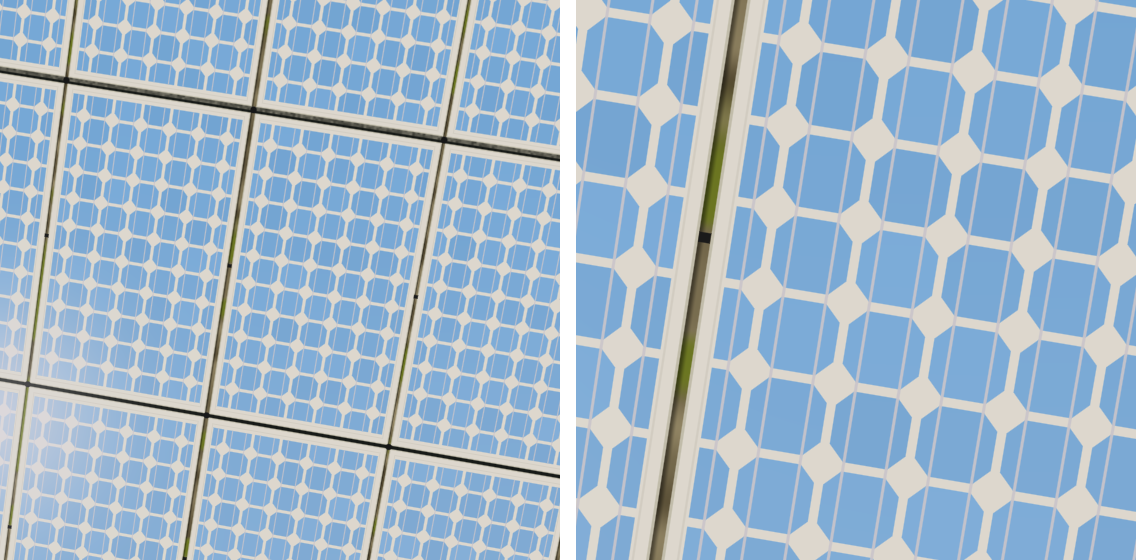
Left: the whole. Right: its middle third, enlarged.
This pattern is drawn by a Shadertoy shader. Its source:

```glsl
float hash(vec2 p) {
    return fract(sin(dot(p, vec2(127.1, 311.7))) * 4375.85);
}

float noise(vec2 p) {
    vec2 i = floor(p), f = fract(p);
    f = f * f * (3.0 - 2.0 * f);
    return mix(mix(hash(i), hash(i + vec2(1, 0)), f.x),
               mix(hash(i + vec2(0, 1)), hash(i + vec2(1, 1)), f.x), f.y);
}

float boxDistance(vec2 p, vec2 halfSize) {
    vec2 d = abs(p) - halfSize;
    return max(d.x, d.y);
}

// Rectangle with clipped corners
float cellDistance(vec2 p, vec2 halfSize, float cut) {
    p = abs(p);
    float corner = (p.x + p.y - halfSize.x - halfSize.y + cut) * 0.7071;
    return max(boxDistance(p, halfSize), corner);
}

float coverage(float d) {
    return clamp(0.5 - d * iResolution.y / 1.3, 0.0, 1.0);
}

void mainImage(out vec4 fragColor, in vec2 fragCoord) {
    vec2 canvas = fragCoord / iResolution.y;
    canvas.y = 1.0 - canvas.y;

    // Perspective plane on which each panel is one unit square
    mat3 planeToCanvas = mat3(0.33, 0.0511, -0.0092,
                              -0.0668, 0.5729, 0.0436,
                              0.1185, 0.1432, 1.0);
    vec3 h = inverse(planeToCanvas) * vec3(canvas, 1.0);
    vec2 plane = h.xy / h.z;
    vec2 panelId = floor(plane);
    vec2 panelSize = vec2(0.334, 0.545);
    vec2 p = (fract(plane) - 0.5) * panelSize;

    // Backing sheet and cells
    vec2 pitch = vec2(0.0514, 0.0482);
    vec2 cellId = floor(p / pitch + 0.5);
    vec2 q = p - cellId * pitch;
    float inside = coverage(boxDistance(p, vec2(0.151, 0.2525)));
    float cell = coverage(cellDistance(q, vec2(0.0229, 0.0213), 0.0095)) * inside;
    float tone = hash(cellId + panelId * 17.0) - 0.5;
    vec3 blue = vec3(0.46, 0.655, 0.835) + 0.025 * tone;
    blue += vec3(0.05, 0.02, 0.0) * smoothstep(0.2, 1.0, canvas.y);
    vec3 color = mix(vec3(0.865, 0.845, 0.805), blue, cell);

    // Paired conductors running down each column
    float bar = coverage(abs(abs(q.x) - 0.0128) - 0.0009) * inside;
    color = mix(color, vec3(0.79, 0.77, 0.79), bar * 0.9);

    // Raised frame with a shaded inner lip and outer edge
    float edge = boxDistance(p, panelSize * 0.5);
    float lip = coverage(abs(edge + 0.0135) - 0.0007);
    color = mix(color, vec3(0.78, 0.755, 0.71), lip * 0.5);

    // Gaps, alternating between narrow and wide
    vec2 gapId = floor(plane + 0.5);
    vec2 offset = (plane - gapId) * panelSize;
    vec2 gapHalf = vec2(0.0025, 0.003)
                 + vec2(0.0012, 0.0022) * mod(gapId + vec2(0, 1), 2.0);
    vec2 d = abs(offset) - gapHalf;
    color = mix(color, vec3(0.73, 0.71, 0.63), coverage(min(d.x, d.y) - 0.0018) * 0.8);

    // Soil and growth seen through the upright gaps
    float soil = noise(vec2(gapId.x * 9.0, plane.y * 24.0));
    float growth = noise(vec2(gapId.x * 5.0 + 40.0, plane.y * 11.0));
    vec3 ground = mix(vec3(0.30, 0.26, 0.17), vec3(0.57, 0.52, 0.39), soil);
    ground = mix(ground, vec3(0.42, 0.46, 0.13), smoothstep(0.6, 0.85, growth));
    ground *= 0.55 + 0.45 * smoothstep(-0.9, 0.2, offset.x / gapHalf.x);
    color = mix(color, ground, coverage(d.x));

    // Mounting clamp halfway down each panel
    float clampBlock = boxDistance(vec2(offset.x, p.y), vec2(0.0035, 0.003));
    color = mix(color, vec3(0.10), coverage(clampBlock));

    // Shadowed level gaps, with a worn rail in the wide ones
    float wideGap = mod(gapId.y + 1.0, 2.0);
    float grit = noise(vec2(plane.x * 75.0, plane.y * 120.0));
    vec3 rail = mix(vec3(0.24, 0.24, 0.21), vec3(0.46, 0.45, 0.40), grit);
    float railMask = wideGap * coverage(offset.y - 0.0012);
    vec3 shadow = mix(vec3(0.09, 0.10, 0.09), rail, railMask);
    color = mix(color, shadow, coverage(d.y));
    color = mix(color, vec3(0.09), coverage(length(offset) - 0.0055));

    // Sky glare at the lower left
    vec2 glareOffset = canvas - vec2(-0.01, 0.74);
    float glare = 0.8 * exp(-22.0 * dot(glareOffset, glareOffset));
    color = mix(color, vec3(0.86, 0.85, 0.88), glare * mix(0.35, 0.9, inside));

    fragColor = vec4(color, 1.0);
}
```
